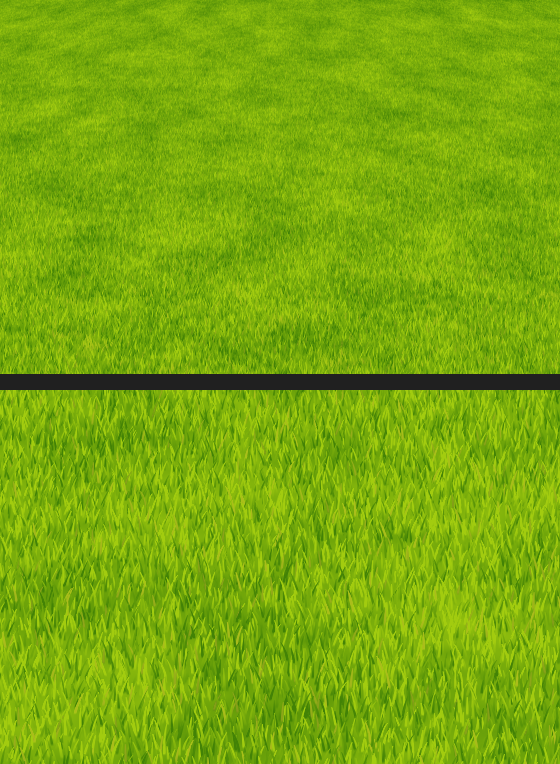
Top: the whole. Bottom: its middle third, enlarged.
This texture is drawn by a WebGL 2 fragment shader. Its source:

```glsl
#version 300 es
precision highp float;

uniform vec2 u_resolution;
out vec4 fragColor;

#define PERSPECTIVE 0.74
#define ROWS 195.0
#define REACH 6
#define CELL_WIDTH 0.0078
#define BLADE_LENGTH 0.025
#define BLADE_HALF_WIDTH 0.0016
#define BLADE_CONTRAST 1.6
#define PATCH_CONTRAST 0.68
#define DRY_SHARE 0.05
#define SHADE_GREEN vec3(0.285, 0.53, 0.025)
#define SUN_GREEN vec3(0.59, 0.765, 0.055)
#define DRY_STRAW vec3(0.69, 0.70, 0.14)

vec4 hash4(vec2 cell) {
    vec4 q = fract(cell.xyxy * vec4(0.1031, 0.1030, 0.0973, 0.1099));
    q += dot(q, q.wzxy + 33.33);
    return fract((q.xxyz + q.yzzw) * q.zywx);
}

float gradientDot(vec2 cell, vec2 offset) {
    float angle = 6.2832 * hash4(cell + 57.0).x;
    return dot(vec2(cos(angle), sin(angle)), offset);
}

float gradientNoise(vec2 p) {
    vec2 i = floor(p), f = fract(p);
    vec2 w = f * f * f * (f * (f * 6.0 - 15.0) + 10.0);
    vec2 e = vec2(0.0, 1.0);
    return mix(mix(gradientDot(i, f), gradientDot(i + e.yx, f - e.yx), w.x),
               mix(gradientDot(i + e.xy, f - e.xy), gradientDot(i + 1.0, f - 1.0), w.x), w.y);
}

float fbm(vec2 p) {
    float sum = 0.0, amplitude = 0.6;
    for (int i = 0; i < 4; i++) {
        sum += amplitude * gradientNoise(p);
        p = p * 2.03 + vec2(17.3, 9.1);
        amplitude *= 0.55;
    }
    return sum;
}

// Paints overlapping blades from back to front; returns tone and dryness.
vec2 grassBlades(vec2 p, float pixel) {
    vec2 paint = vec2(0.5, 0.0);
    float topRow = floor(-ROWS * log(1.0 - PERSPECTIVE * p.y));
    for (int r = 0; r < REACH; r++) {
        float row = topRow - float(r);
        float size = exp(-row / ROWS);
        float rowY = (1.0 - size) / PERSPECTIVE;
        float spacing = size / (ROWS * PERSPECTIVE);
        float cell = CELL_WIDTH * size;
        float column = floor(p.x / cell);
        for (int c = -2; c <= 2; c++) {
            vec2 id = vec2(column + float(c), row);
            vec4 rnd = hash4(id);
            vec4 look = hash4(id + vec2(311.0, 127.0));

            // Height along the blade and its bent centre line
            float len = BLADE_LENGTH * size * mix(0.65, 1.15, rnd.y);
            float h = (p.y - rowY - rnd.z * spacing) / len;
            if (h < 0.0 || h > 1.0) continue;
            float lean = (rnd.w - 0.46) * 0.85 * len;
            float centre = (id.x + rnd.x) * cell + lean * mix(h, h * h, look.x);

            // Tapered, antialiased coverage
            float halfWidth = BLADE_HALF_WIDTH * size * (1.0 - 0.7 * h * h);
            float cover = clamp((halfWidth - abs(p.x - centre)) / pixel + 0.5, 0.0, 1.0);
            cover *= min(1.0, 2.0 * halfWidth / pixel) * smoothstep(0.0, 0.2, h);

            float tone = 0.58 + BLADE_CONTRAST * (look.y - 0.5) + 0.35 * (h - 0.4);
            float dry = step(1.0 - DRY_SHARE, look.z);
            paint = mix(paint, vec2(tone, dry), cover);
        }
    }
    return paint;
}

void main() {
    float pixel = 1.0 / u_resolution.y;
    vec2 p = (gl_FragCoord.xy - vec2(0.5 * u_resolution.x, 0.0)) * pixel;
    float size = 1.0 - PERSPECTIVE * p.y;
    vec2 ground = vec2(p.x / size, -3.4 * log(size));

    vec2 paint = grassBlades(p, pixel);

    // Broad uneven growth with smaller tufts
    float growth = fbm(ground * 3.2 + 4.7);
    growth += 0.3 * gradientNoise(ground * vec2(26.0, 20.0) + 8.3);
    float tone = paint.x + PATCH_CONTRAST * growth;
    tone += 0.04 + 0.06 * p.y - 0.1 * smoothstep(0.95, 1.0, p.y);
    vec3 colour = mix(SHADE_GREEN, SUN_GREEN, clamp(tone, -0.08, 1.15));

    // Straw flecks and sparse worn spots close by
    float worn = smoothstep(0.08, 0.42, fbm(ground * 4.5 + 31.0)) * smoothstep(0.55, 0.0, p.y);
    float straw = paint.y * 0.6 + worn * 0.35 * smoothstep(0.3, 0.9, paint.x);
    colour = mix(colour, DRY_STRAW, clamp(straw, 0.0, 0.8));

    fragColor = vec4(clamp(colour, 0.0, 1.0), 1.0);
}
```
